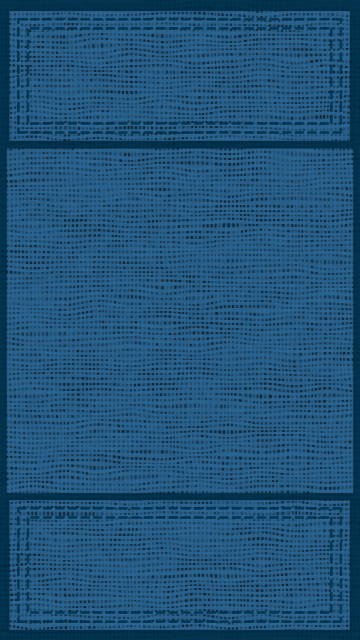
This background is drawn by a Shadertoy shader. Its source:

```glsl
// Blue woven cloth: three lighter fabric panels on a dark cloth border.
// Box distances place the panels, repeated capsules sew double seams on two
// of them, and a noise-warped grid of thread gaps gives the burlap texture.

#define THREADS vec2(86.0, 70.0)
#define STITCH_PERIOD 0.035
#define STITCH_LENGTH 0.027
#define STITCH_RADIUS 0.0038
#define GAP_DEPTH 0.50
#define CLOTH vec3(0.163, 0.388, 0.562)
#define THREAD_LIGHT vec3(0.20, 0.44, 0.62)
#define SEAM vec3(0.010, 0.215, 0.335)
#define BORDER vec3(0.010, 0.205, 0.315)
#define BORDER_DARK vec3(0.0, 0.155, 0.250)

float hash(vec2 p) {
    vec3 q = fract(vec3(p.xyx) * 0.1031);
    q += dot(q, q.yzx + 33.33);
    return fract((q.x + q.y) * q.z);
}

float noise(vec2 p) {
    vec2 cell = floor(p), f = fract(p);
    f = f * f * (3.0 - 2.0 * f);
    return mix(mix(hash(cell), hash(cell + vec2(1, 0)), f.x),
               mix(hash(cell + vec2(0, 1)), hash(cell + 1.0), f.x), f.y);
}

float box(vec2 p, vec2 halfSize) {
    vec2 e = abs(p) - halfSize;
    return length(max(e, 0.0)) + min(max(e.x, e.y), 0.0);
}

// Coverage of a shape from its signed distance.
float cover(float d, float pixel) {
    return 1.0 - smoothstep(-0.6 * pixel, 0.6 * pixel, d);
}

// Signed distance to dashes running along a rectangle.
float stitches(vec2 p, vec2 halfSize) {
    vec2 e = abs(p) - halfSize;
    float along = e.y > e.x ? p.x : p.y;
    float across = max(e.x, e.y);
    float dash = abs(fract(along / STITCH_PERIOD) - 0.5) * STITCH_PERIOD;
    dash = max(dash - 0.5 * STITCH_LENGTH + STITCH_RADIUS, 0.0);
    return length(vec2(dash, across)) - STITCH_RADIUS;
}

float seams(vec2 p) {
    return min(stitches(p, vec2(0.448, 0.1574)),
               stitches(p, vec2(0.4213, 0.132)));
}

// Darkness of the holes between threads, 0 on a thread and 1 in a deep gap.
float weaveGaps(vec2 p) {
    vec2 q = p * THREADS;
    q += 0.9 * vec2(noise(p * vec2(26, 9)), noise(p * vec2(11, 30) + 7.0));
    vec2 wave = 0.5 + 0.5 * cos(6.28318 * q);
    float rowGap = smoothstep(0.25, 0.95, wave.y);
    float columnGap = smoothstep(0.10, 0.90, wave.x);
    float depth = 0.35 + 0.9 * hash(floor(q + 0.5));
    float patches = 0.5 + 0.8 * noise(p * vec2(9, 24) + 3.0);
    return rowGap * (0.25 + 0.75 * columnGap) * depth * patches
         + 0.08 * columnGap;
}

void mainImage(out vec4 fragColor, in vec2 fragCoord) {
    // Canvas units: width 1, height 16/9.
    vec2 p = fragCoord / iResolution.xy * vec2(1.0, 16.0 / 9.0);
    float pixel = 1.0 / iResolution.x;
    float gaps = weaveGaps(p);
    float streak = noise(p * vec2(22, 130)) - 0.5;

    // Panel layout: the two narrow panels share one shape.
    vec2 local = p - vec2(0.499, p.y > 0.8889 ? 1.567 : 0.2083);
    float narrow = box(local, vec2(0.473, 0.1806));
    float middle = box(p - vec2(0.5, 0.8866), vec2(0.4815, 0.479));
    float panel = min(narrow, middle);

    // Dark border, shaded next to the panels.
    float shade = exp(-max(panel, 0.0) / 0.008);
    vec3 border = mix(BORDER, BORDER_DARK, clamp(0.45 * shade + 0.65 * gaps, 0.0, 1.0));

    // Light cloth with thread gaps and uneven yarn.
    vec3 cloth = CLOTH * (1.0 - GAP_DEPTH * min(gaps, 1.2));
    cloth *= 1.0 + 0.07 * streak;
    cloth *= 1.0 - 0.12 * smoothstep(-0.004, 0.0, panel);

    // Sewn seams, with a thin lit edge beneath each stitch.
    float lit = cover(seams(local + vec2(-0.002, 0.004)), pixel);
    float sewn = cover(seams(local), pixel);
    cloth = mix(cloth, THREAD_LIGHT, 0.35 * lit);
    cloth = mix(cloth, SEAM * (1.0 - 0.2 * gaps), 0.92 * sewn);

    fragColor = vec4(mix(border, cloth, cover(panel, pixel)), 1.0);
}
```
